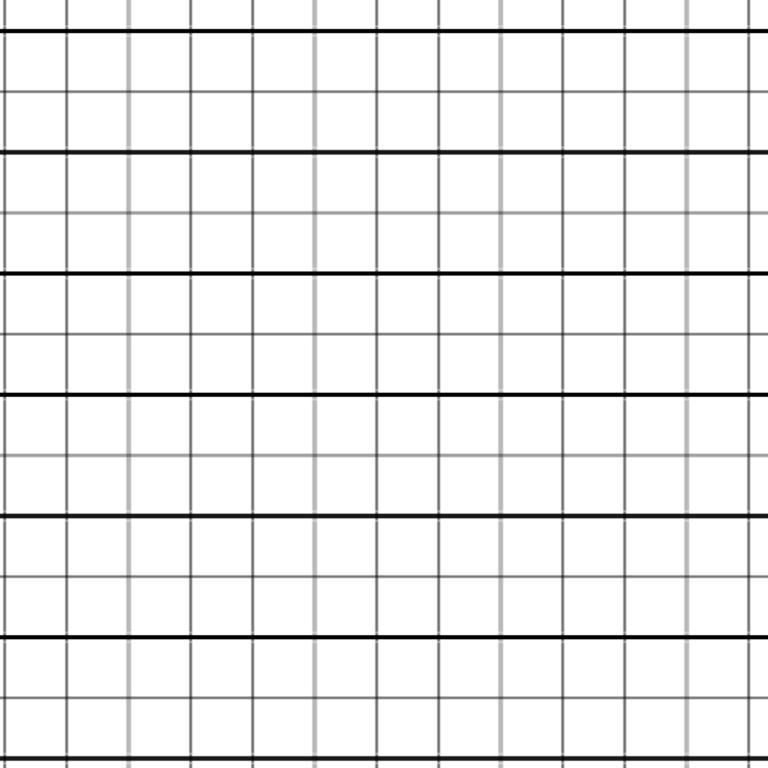
Reproduce this pattern procedurally as a WebGL 2 fragment shader.

```glsl
#version 300 es
precision highp float;

uniform vec2 u_resolution;
out vec4 fragColor;

// Soft-edged stroke coverage at distance d from its centre line
float stroke(float d, float halfWidth, float softness) {
    float edge = max(softness, 0.7 / u_resolution.y);
    return 1.0 - smoothstep(halfWidth - edge, halfWidth + edge, abs(d));
}

void main() {
    vec2 uv = gl_FragCoord.xy / u_resolution;

    // Nearest grid line on each axis, and the distance to it
    vec2 spacing = vec2(0.08073, 0.07893);
    vec2 origin = vec2(0.0061, 0.0124);
    vec2 index = floor((uv - origin) / spacing + 0.5);
    vec2 dist = uv - origin - index * spacing;

    // Columns: every third line is wide and pale
    bool paleColumn = mod(index.x, 3.0) > 1.5;
    float column = paleColumn
        ? 0.28 * stroke(dist.x, 0.0031, 0.0016)
        : 0.56 * stroke(dist.x, 0.0018, 0.0016);

    // Rows: bold and thin lines alternate, with slight changes in weight
    float pairIndex = floor(index.y * 0.5);
    bool boldRow = mod(index.y, 2.0) < 0.5;
    float row;
    if (boldRow) {
        bool softRow = fract(pairIndex * 0.4 + 0.2) < 0.3;
        row = softRow
            ? 0.91 * stroke(dist.y, 0.0030, 0.0014)
            : stroke(dist.y, 0.0027, 0.0012);
        // Faint lightening of the columns beside bold rows
        column *= 1.0 - 0.35 * stroke(abs(dist.y) - 0.0062, 0.0013, 0.0012);
    } else {
        bool paleRow = pairIndex > 1.5 && mod(pairIndex, 2.0) < 0.5;
        row = paleRow
            ? 0.38 * stroke(dist.y, 0.0022, 0.0016)
            : 0.53 * stroke(dist.y, 0.0017, 0.0015);
    }

    // Translucent black ink on white paper
    vec3 paper = vec3(1.0);
    fragColor = vec4(paper * (1.0 - column) * (1.0 - row), 1.0);
}
```
